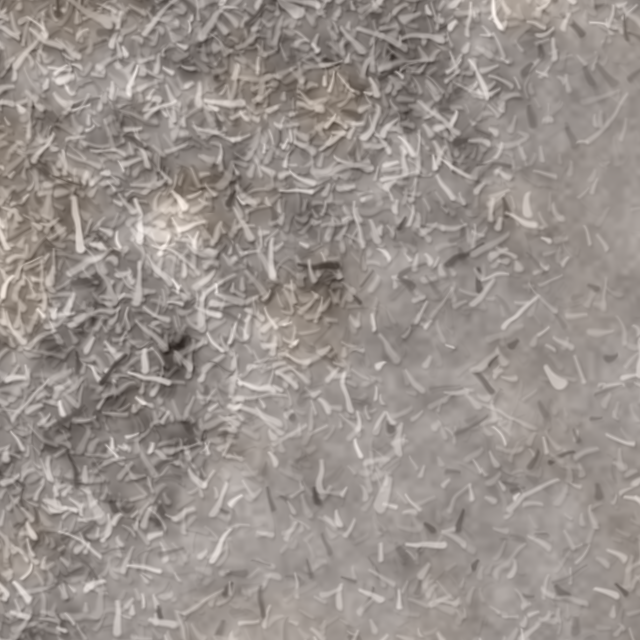
This texture is drawn by a three.js fragment shader. Its source:

```glsl
// Chopped straw and wood chips strewn over bare grey ground, thick at upper left.
// Layers of jittered cells each drop one soft, nearly straight chip; a noisy
// cover map sets how many fall, and slow noise drifts light and dark over them.

#define GROUND_TONE 0.592
#define GAP_TONE 0.535
#define SOFTNESS 0.0033
#define SHADOW 0.13
#define BEND 0.13
#define WARP 0.007
#define COVER_NOISE 0.45
#define SPARSE_COVER 0.40
#define DRIFT 0.30
#define MOTTLE 0.17
#define BROWN_TINT 0.035

varying vec2 vUv;

float hash(vec2 p) {
  return fract(sin(dot(p, vec2(127.1, 311.7))) * 43758.5453);
}

float noise(vec2 p) {
  vec2 i = floor(p), f = fract(p);
  f = f * f * (3.0 - 2.0 * f);
  return mix(mix(hash(i), hash(i + vec2(1.0, 0.0)), f.x),
             mix(hash(i + vec2(0.0, 1.0)), hash(i + vec2(1.0, 1.0)), f.x), f.y);
}

float fbm(vec2 p) {
  return 0.55 * noise(p) + 0.3 * noise(p * 2.1 + 7.3) + 0.15 * noise(p * 4.3 + 3.1);
}

// Share of the ground hidden by straw, 0 (bare) to 1 (thick)
float cover(vec2 p) {
  float slope = 0.75 * p.y - 0.8 * p.x + 0.2;
  float wobble = COVER_NOISE * (fbm(p * 5.0 + 11.0) - 0.5);
  float bare = smoothstep(0.32, 0.08, length((p - vec2(0.95, 0.78)) * vec2(1.2, 0.8)));
  float thick = smoothstep(-0.06, 0.30, slope + wobble);
  return mix(SPARSE_COVER, 1.0, thick) * (1.0 - 0.6 * bare);
}

// Soft mask of a tapering chip lying along x
float chip(vec2 p, vec2 size, float bend) {
  p.y += bend * p.x * p.x / size.x;
  float halfWid = size.y * (1.0 - 0.35 * clamp(p.x / size.x, -1.0, 1.0));
  float d = length(vec2(max(abs(p.x) - size.x, 0.0), p.y)) - halfWid;
  return 1.0 - smoothstep(-SOFTNESS, SOFTNESS, d);
}

// Lay one layer of chips over a tone; size is half length and half width,
// tones is the darkest and lightest chip
float strew(float tone, vec2 uv, float cells, vec2 size, vec2 tones,
            float amount, float seed) {
  vec2 home = floor(uv * cells);
  for (int j = -1; j <= 1; j++) {
    for (int i = -1; i <= 1; i++) {
      vec2 cell = home + vec2(float(i), float(j));
      vec2 key = cell + seed * 17.3;
      vec2 center = (cell + vec2(hash(key), hash(key + 5.7))) / cells;
      float thick = cover(center);
      if (hash(key + 9.1) < amount * thick) {
        float angle = 3.1416 * hash(key + 13.9);
        float c = cos(angle), s = sin(angle);
        mat2 turn = mat2(c, -s, s, c);
        vec2 p = uv - center;
        float stretch = hash(key + 21.3);
        vec2 dims = size * vec2(mix(0.3, 1.0, stretch * stretch),
                                mix(0.55, 1.3, hash(key + 27.7)));
        float bend = BEND * (2.0 * hash(key + 31.1) - 1.0);
        float shade = chip(turn * (p + vec2(-0.003, 0.005)), dims, bend);
        float body = chip(turn * p, dims, bend);
        float chipTone = mix(tones.x, tones.y, hash(key + 37.9));
        float solid = mix(0.45, 0.95, hash(key + 41.3)) * mix(0.7, 1.0, thick);
        tone *= 1.0 - SHADOW * shade * (1.0 - body) * thick;
        tone = mix(tone, chipTone, body * solid);
      }
    }
  }
  return tone;
}

void main() {
  // Slight warp makes the chips kinked and uneven
  vec2 uv = vUv + WARP * (vec2(noise(vUv * 45.0), noise(vUv * 45.0 + 19.0)) - 0.5);
  float thick = cover(uv);

  // Bare ground with faint grain, darker where straw lies thick
  float tone = mix(GROUND_TONE, GAP_TONE, smoothstep(0.45, 1.0, thick));
  tone += 0.08 * (noise(uv * 90.0) - 0.5);

  // Fine litter and dark gaps
  tone = strew(tone, uv, 46.0, vec2(0.017, 0.0030), vec2(0.56, 0.80), 0.75, 1.0);
  tone = strew(tone, uv, 36.0, vec2(0.022, 0.0040), vec2(0.34, 0.54), 0.45, 2.0);
  tone = strew(tone, uv, 42.0, vec2(0.018, 0.0030), vec2(0.58, 0.86), 0.65, 3.0);

  // Medium chips
  tone = strew(tone, uv, 27.0, vec2(0.032, 0.0034), vec2(0.58, 0.88), 0.55, 4.0);
  tone = strew(tone, uv, 40.0, vec2(0.016, 0.0032), vec2(0.64, 0.94), 0.40, 5.0);

  // Dark twigs, then long pale stalks and a few broad splinters
  tone = strew(tone, uv, 18.0, vec2(0.036, 0.0034), vec2(0.28, 0.46), 0.30, 6.0);
  tone = strew(tone, uv, 17.0, vec2(0.048, 0.0036), vec2(0.70, 0.94), 0.60, 7.0);
  tone = strew(tone, uv, 9.0, vec2(0.052, 0.0070), vec2(0.76, 0.92), 0.30, 8.0);

  // Broad drifts, smaller mottling and a few dark hollows
  float strength = mix(0.35, 1.0, smoothstep(0.2, 0.9, thick));
  tone += strength * DRIFT * (fbm(uv * 8.0 + 23.0) - 0.5);
  tone += strength * MOTTLE * (noise(uv * 27.0 + 5.0) - 0.5);
  tone -= 0.12 * thick * smoothstep(0.62, 0.82, fbm(uv * 11.0 + 57.0));

  // Warm grey with brown patches
  float brown = BROWN_TINT * thick * smoothstep(0.4, 0.75, fbm(uv * 6.0 + 41.0));
  vec3 color = vec3(tone) + vec3(0.024, -0.003, -0.018);
  color += brown * vec3(0.4, -0.1, -0.8);
  gl_FragColor = vec4(clamp(color, 0.0, 1.0), 1.0);
}
```
